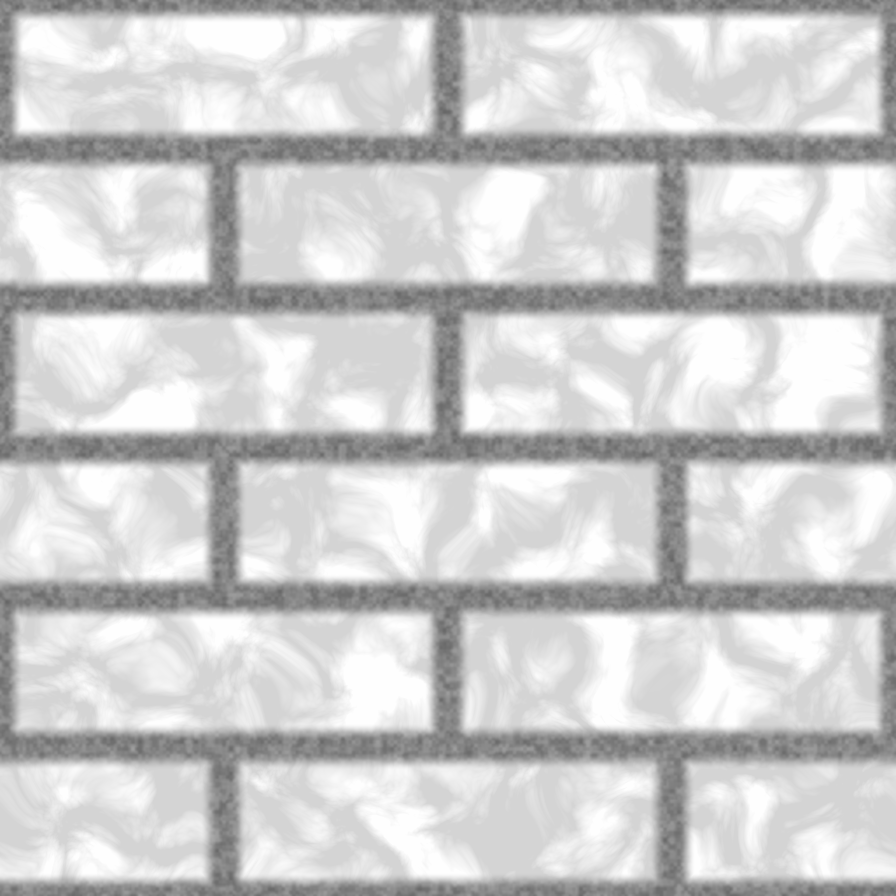
Reproduce this texture procedurally as a Shadertoy shader.

```glsl
// Draws a running-bond wall of pale, cloudy marble bricks with soft edges and grainy grey mortar.

const vec2 BRICKS = vec2(2.0, 6.0);        // repeats across and down
const float CORNER_RADIUS = 0.022;
const float MORTAR_DEPTH = 0.007;          // distance from the joint centre where the blend begins
const float FACE_DEPTH = 0.026;            // distance where the brick face is fully clear
const float GRAIN_CELLS = 128.0;

const vec3 MORTAR_DARK = vec3(0.40);
const vec3 MORTAR_LIGHT = vec3(0.62);
const vec3 MARBLE_SHADE = vec3(0.83);
const vec3 MARBLE_WHITE = vec3(0.995);

// Integer hash of a lattice cell and a seed, returning 0 to 1
float hash(vec2 cell, float seed) {
    uvec2 c = uvec2(ivec2(cell));
    uint h = c.x * 1597u + c.y * 51749u + uint(seed) * 7919u;
    h = h * 747796405u + 289133u;
    h = ((h >> ((h >> 28u) + 4u)) ^ h) * 277803u;
    h = (h ^ (h >> 15u)) * 73244475u;
    h ^= h >> 16u;
    return float(h & 65535u) / 65535.0;
}

vec2 fade(vec2 f) {
    return f * f * f * (f * (f * 6.0 - 15.0) + 10.0);
}

// Value noise that wraps after a whole number of cells
float wrappedNoise(vec2 p, float period, float seed) {
    vec2 i = floor(p), w = fade(p - i);
    vec2 a = mod(i, period), b = mod(i + 1.0, period);
    float low = mix(hash(a, seed), hash(vec2(b.x, a.y), seed), w.x);
    float high = mix(hash(vec2(a.x, b.y), seed), hash(b, seed), w.x);
    return mix(low, high, w.y);
}

float cornerSlope(vec2 cell, vec2 offset, float seed) {
    float angle = 6.28318 * hash(cell, seed);
    return dot(vec2(cos(angle), sin(angle)), offset);
}

// Signed gradient noise, centred on zero
float gradientNoise(vec2 p, float seed) {
    vec2 i = floor(p), f = p - i, w = fade(f);
    vec2 x = vec2(1.0, 0.0), y = vec2(0.0, 1.0);
    float low = mix(cornerSlope(i, f, seed), cornerSlope(i + x, f - x, seed), w.x);
    float high = mix(cornerSlope(i + y, f - y, seed),
                     cornerSlope(i + 1.0, f - 1.0, seed), w.x);
    return mix(low, high, w.y);
}

// Folded octaves: broad clouds with thin dark creases
float turbulence(vec2 p, float seed) {
    float total = 0.0, amplitude = 1.0;
    for (int octave = 0; octave < 5; octave++) {
        total += amplitude * abs(gradientNoise(p, seed + float(octave)));
        p = mat2(1.6, 1.2, -1.2, 1.6) * p + 3.7;
        amplitude *= 0.5;
    }
    return total;
}

// Depth inside a rounded box, positive inside
float boxDepth(vec2 p, vec2 halfSize, float radius) {
    vec2 q = abs(p) - halfSize + radius;
    return radius - length(max(q, 0.0)) - min(max(q.x, q.y), 0.0);
}

vec3 marble(vec2 p, float seed) {
    vec2 q = p * 9.0 + 20.0;
    vec2 warp = vec2(gradientNoise(q * 1.3, seed + 11.0), gradientNoise(q * 1.3, seed + 12.0));
    float clouds = turbulence(q + 0.45 * warp, seed);
    float shift = 0.05 * (hash(vec2(3.0, 5.0), seed) - 0.5);
    return mix(MARBLE_SHADE, MARBLE_WHITE, clamp((clouds + shift - 0.20) / 0.34, 0.0, 1.0));
}

vec3 mortar(vec2 uv) {
    float grain = 0.65 * wrappedNoise(uv * GRAIN_CELLS, GRAIN_CELLS, 901.0)
                + 0.35 * wrappedNoise(uv * GRAIN_CELLS * 2.0, GRAIN_CELLS * 2.0, 902.0);
    return mix(MORTAR_DARK, MORTAR_LIGHT, grain);
}

void mainImage(out vec4 fragColor, in vec2 fragCoord) {
    vec2 uv = fragCoord / iResolution.xy;

    // Brick layout: alternate rows shift by half a brick
    vec2 grid = uv * BRICKS;
    grid.x += 0.5 * (1.0 - mod(floor(grid.y), 2.0));
    vec2 id = mod(floor(grid), BRICKS);
    vec2 local = (fract(grid) - 0.5) / BRICKS;
    float seed = 20.0 * (id.x + id.y * BRICKS.x + 1.0);

    // Soft, rounded transition from joint to face
    float depth = boxDepth(local, 0.5 / BRICKS, CORNER_RADIUS);
    float face = smoothstep(MORTAR_DEPTH, FACE_DEPTH, depth);

    fragColor = vec4(mix(mortar(uv), marble(local, seed), face), 1.0);
}
```
